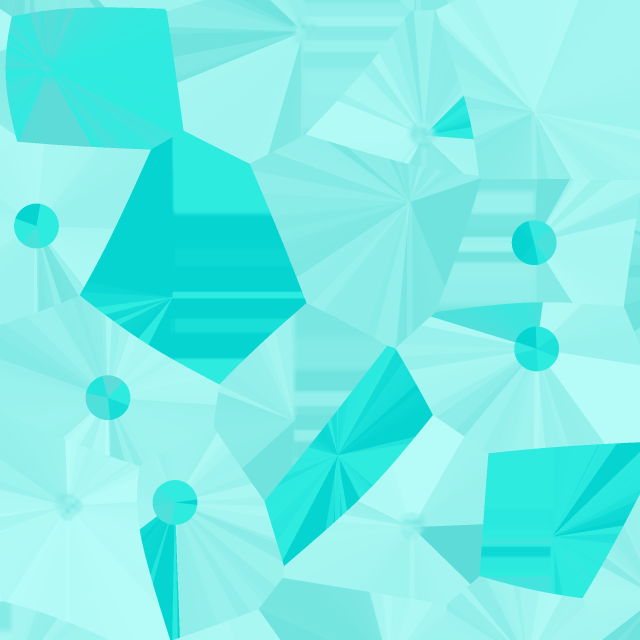
Give the GLSL for this background, as a WebGL 1 fragment shader.

```glsl
precision highp float;
// Faceted turquoise background: irregular weighted Voronoi cells, each filled
// with flat wedges fanning from its seed, some with soft level bands instead.
// A diagonal run of cells is saturated; the others are pale.

uniform vec2 u_resolution;

#define GRID 4.0        // cells across the canvas
#define JITTER 0.86     // irregularity of the seeds
#define WEIGHT 0.28     // size variation, bends the cell borders
#define SECTORS 7.0     // broad wedges per fan
#define RAYS 44.0       // fine wedges per fan
#define HUB_RADIUS 0.035
#define BAND_SHARE 0.4  // share of cells with bands on one side
#define ACCENT_SHARE 0.05
#define SAMPLES 3       // antialiasing samples per axis
#define SEED 4.0
#define TAU 6.2831853

float hash(vec2 p) {
  return fract(sin(dot(p, vec2(127.1, 311.7)) + SEED) * 43758.5453);
}

float valueNoise(vec2 p) {
  vec2 i = floor(p), f = fract(p);
  f = f * f * (3.0 - 2.0 * f);
  vec2 e = vec2(1.0, 0.0);
  return mix(mix(hash(i), hash(i + e.xy), f.x),
             mix(hash(i + e.yx), hash(i + e.xx), f.x), f.y);
}

// Pale or saturated colour ramp
vec3 tint(float tone, float vivid) {
  float t = clamp(tone, 0.0, 1.0);
  vec3 pale = mix(vec3(0.44, 0.89, 0.87), vec3(0.71, 0.985, 0.97), pow(t, 0.7));
  vec3 strong = mix(vec3(0.02, 0.83, 0.82), vec3(0.18, 0.92, 0.88), smoothstep(0.1, 0.42, t));
  strong = mix(strong, vec3(0.36, 0.86, 0.85), smoothstep(0.62, 1.0, t));
  return mix(pale, strong, vivid);
}

// Index of the irregular wedge at an angle given in turns
float wedge(float turn, float count, float key) {
  float s = turn * count, i = floor(s);
  float border = 0.1 + 0.8 * hash(vec2(i, key));
  return mod(i + step(border, s - i), count);
}

float fanTone(vec2 d, float turn, float broad, float key) {
  float fine = wedge(turn, RAYS, key + 0.7);
  float bundle = step(0.5, hash(vec2(broad, key + 0.3)));
  float tone = hash(vec2(broad, key + 0.1));
  tone += bundle * 0.5 * (hash(vec2(fine, key + 0.2)) - 0.5);
  tone += 0.08 * sin(turn * TAU * 3.0 + key);
  return tone + 0.2 * step(abs(d.x), 0.004) * step(d.y, 0.0);
}

// Soft level stripes, thin near the seed and wide far away
float bandTone(float y, float key) {
  float s = sign(y) * log(1.0 + abs(y) * 45.0) * 2.5;
  float i = floor(s);
  return mix(hash(vec2(i, key + 0.4)), hash(vec2(i + 1.0, key + 0.4)),
             smoothstep(0.6, 1.0, s - i));
}

vec3 cellColor(vec2 d, vec2 id) {
  float key = id.x * 13.0 + id.y * 57.0;
  float vivid = step(abs(id.x + id.y - GRID + 1.0), 0.5);
  float turn = atan(d.y, d.x) / TAU + 0.5;
  float broad = wedge(turn, SECTORS, key);

  // Facets: wedges, or bands on one side of the seed
  float side = hash(vec2(key, 2.3)) < 0.35 ? -1.0 : 1.0;
  float banded = step(hash(vec2(key, 5.1)), BAND_SHARE) * smoothstep(-0.006, 0.006, d.x * side);
  float tone = mix(fanTone(d, turn, broad, key), bandTone(d.y, key), banded);
  tone = mix(hash(vec2(key, 8.7)), tone, 0.6);
  tone = (tone - 0.5) * 1.35 + 0.5;
  float accent = step(hash(vec2(broad, key + 0.5)), ACCENT_SHARE) * (1.0 - banded);
  vec3 color = tint(tone, max(vivid, accent));

  // Hub: a crisp faceted disc or a mottled smudge
  float kind = hash(vec2(key, 11.9)), r = length(d);
  float disc = step(0.8, kind) * (1.0 - vivid) * step(r, HUB_RADIUS);
  float smudge = step(0.45, kind) * step(kind, 0.8);
  smudge *= 1.0 - smoothstep(0.5, 0.9, r / HUB_RADIUS + 0.3 * valueNoise(d * 60.0 + key));
  color = mix(color, tint(hash(vec2(wedge(turn, 6.0, key + 0.9), key)), 1.0), disc);
  return mix(color, tint(valueNoise(d * 120.0 + key) * 0.6 + 0.4 * vivid, vivid), smudge * 0.8);
}

// Nearest weighted seed decides the cell
vec3 facets(vec2 p) {
  vec2 g = p * GRID, base = floor(g), nearId = base, nearOffset = vec2(0.0);
  float nearest = 1e3;
  for (int y = -2; y <= 2; y++) {
    for (int x = -2; x <= 2; x++) {
      vec2 id = base + vec2(float(x), float(y));
      vec2 jitter = vec2(hash(id), hash(id + 19.7)) - 0.5;
      vec2 offset = g - id - 0.5 - JITTER * jitter;
      float reach = length(offset) - WEIGHT * hash(id + 43.3);
      if (reach < nearest) { nearest = reach; nearId = id; nearOffset = offset; }
    }
  }
  return cellColor(nearOffset / GRID, nearId);
}

void main() {
  vec3 sum = vec3(0.0);
  float n = float(SAMPLES);
  for (int j = 0; j < SAMPLES; j++) {
    for (int i = 0; i < SAMPLES; i++) {
      vec2 shift = (vec2(float(i), float(j)) + 0.5) / n - 0.5;
      sum += facets((gl_FragCoord.xy + shift) / u_resolution);
    }
  }
  gl_FragColor = vec4(sum / (n * n), 1.0);
}
```
